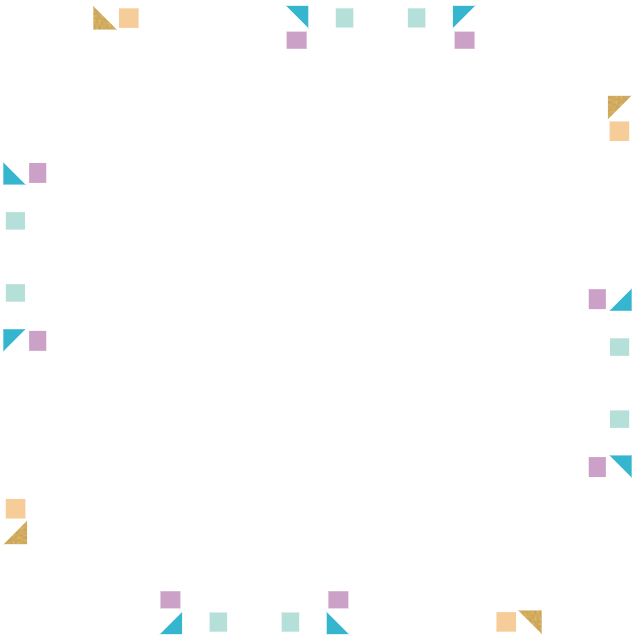
This background is drawn by a Shadertoy shader. Its source:

```glsl
// A white page framed by small squares and right triangles.
// One motif for the top side is drawn from distance functions, with its middle
// group mirrored, and then turned in quarter steps onto all four sides.

#define TURN_CENTRE vec2(0.4961, 0.5)
#define MIRROR_X 0.0986
#define EDGE_SOFTNESS 0.0015
#define GRAIN_SCALE 260.0
#define GRAIN_AMOUNT 0.12
#define PAPER  vec3(1.0)
#define BLUE   vec3(0.21, 0.71, 0.81)
#define MINT   vec3(0.71, 0.875, 0.85)
#define PURPLE vec3(0.80, 0.63, 0.78)
#define PEACH  vec3(0.965, 0.80, 0.60)
#define GOLD   vec3(0.82, 0.67, 0.37)

vec2 hashGradient(vec2 cell) {
    float angle = 6.2832 * fract(sin(dot(cell, vec2(127.1, 311.7))) * 43758.5);
    return vec2(cos(angle), sin(angle));
}

float gradientNoise(vec2 p) {
    vec2 i = floor(p), f = p - i;
    vec2 u = f * f * (3.0 - 2.0 * f);
    vec2 e = vec2(1.0, 0.0);
    float low = mix(dot(hashGradient(i), f),
                    dot(hashGradient(i + e.xy), f - e.xy), u.x);
    float high = mix(dot(hashGradient(i + e.yx), f - e.yx),
                     dot(hashGradient(i + e.xx), f - e.xx), u.x);
    return mix(low, high, u.y);
}

float boxDistance(vec2 p, vec2 halfSize) {
    vec2 d = abs(p) - halfSize;
    return length(max(d, 0.0)) + min(max(d.x, d.y), 0.0);
}

// Right angle at the origin, legs along +x and +y
float triangleDistance(vec2 p, float leg) {
    return max(max(-p.x, -p.y), (p.x + p.y - leg) * 0.7071);
}

void paint(inout vec3 colour, vec3 ink, float dist, float blur) {
    colour = mix(colour, ink, clamp(0.5 - dist / blur, 0.0, 1.0));
}

void paintSide(inout vec3 colour, vec2 p, float blur) {
    // Gold triangle with a fine grain, next to a peach square
    vec3 grainyGold = GOLD * (1.0 + GRAIN_AMOUNT * gradientNoise(p * GRAIN_SCALE));
    paint(colour, grainyGold, triangleDistance(p - vec2(-0.3503, 0.4538), 0.0368), blur);
    paint(colour, PEACH, boxDistance(p - vec2(-0.2949, 0.4717), vec2(0.0153)), blur);

    // Mirrored group: mint inside, blue over purple outside
    vec2 m = vec2(abs(p.x - MIRROR_X), p.y);
    vec2 blueCorner = (m - vec2(0.1130, 0.4909)) * vec2(1.0, -1.0);
    paint(colour, MINT, boxDistance(m - vec2(0.0563, 0.4720), vec2(0.0137, 0.0150)), blur);
    paint(colour, BLUE, triangleDistance(blueCorner, 0.0345), blur);
    paint(colour, PURPLE, boxDistance(m - vec2(0.1312, 0.4372), vec2(0.0156, 0.0134)), blur);
}

void mainImage(out vec4 fragColor, in vec2 fragCoord) {
    float canvas = min(iResolution.x, iResolution.y);
    vec2 p = (fragCoord - 0.5 * (iResolution.xy - canvas)) / canvas - TURN_CENTRE;
    float blur = max(EDGE_SOFTNESS, 1.0 / canvas);

    vec3 colour = PAPER;
    for (int side = 0; side < 4; side++) {
        paintSide(colour, p, blur);
        p = vec2(-p.y, p.x); // quarter turn
    }
    fragColor = vec4(colour, 1.0);
}
```
